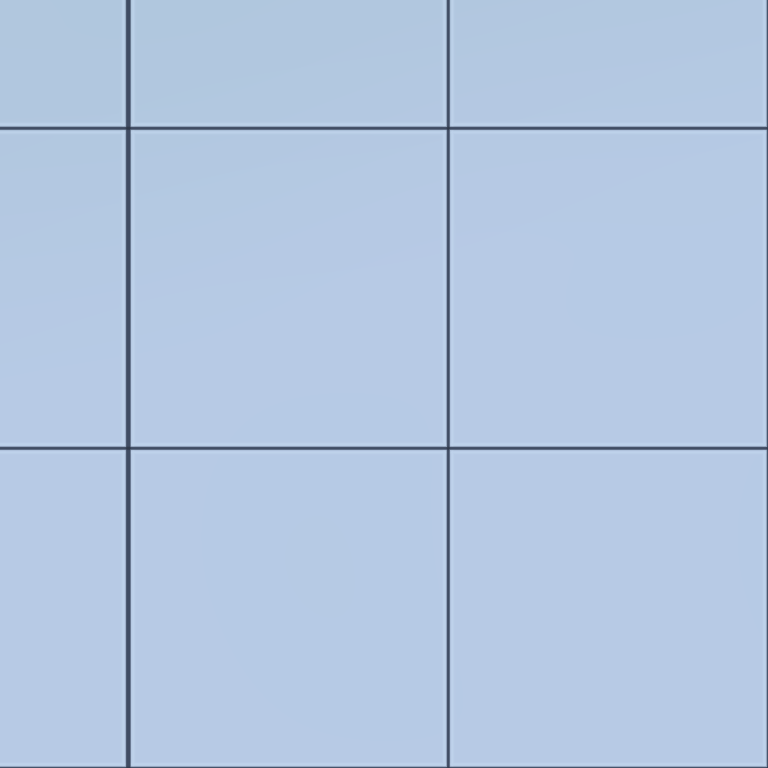
A Shadertoy shader for this pattern:

```glsl
// Pale blue square tiles divided by thin slate joints with soft light rims.

const float TILE = 0.41667;          // tile pitch, in canvas widths
const float THIN = 0.0020;           // half width of an ordinary joint
const float THICK = 0.0031;          // half width of the heavy joint
const vec2 ANCHOR = vec2(1.0004, -0.0004); // crossing at the lower right
const vec3 TILE_BLUE = vec3(0.716, 0.791, 0.897);
const vec3 SHADE_BLUE = vec3(0.692, 0.780, 0.872);
const vec3 JOINT_SLATE = vec3(0.25, 0.30, 0.39);
const vec3 RIM_LIGHT = vec3(0.765, 0.845, 0.935);

// Distance to the nearest joint along one axis
float jointDistance(float p, float pitch) {
    return abs(p - pitch * round(p / pitch));
}

// Soft-edged coverage of a joint
float jointMask(float d, float halfWidth, float blur) {
    return 1.0 - smoothstep(halfWidth - blur, halfWidth + blur, d);
}

// Faint bright band beside a joint
float rimMask(float d, float halfWidth) {
    float offset = (d - halfWidth - 0.0034) / 0.0020;
    return exp(-offset * offset);
}

// Smooth tile glaze, cooler and darker toward the upper left
vec3 glaze(vec2 uv) {
    float corner = smoothstep(0.72, 1.2, uv.y + 0.25 * (1.0 - uv.x));
    vec3 color = mix(TILE_BLUE, SHADE_BLUE, corner);
    float drift = sin(uv.x * 9.0 + sin(uv.y * 5.0)) * sin(uv.y * 6.0);
    return color + vec3(0.0015, -0.0005, 0.001) * drift;
}

void mainImage(out vec4 fragColor, in vec2 fragCoord) {
    vec2 uv = fragCoord / iResolution.xy;
    float blur = max(0.0013, 0.6 / iResolution.y);

    // Grid runs left and up from its anchor
    vec2 grid = vec2(ANCHOR.x - uv.x, uv.y - ANCHOR.y);
    vec2 d = vec2(jointDistance(grid.x, TILE), jointDistance(grid.y, TILE));

    // The second vertical joint from the right edge is heavier
    float heavy = step(1.5, grid.x / TILE);
    float columnWidth = mix(THIN, THICK, heavy);

    vec3 color = glaze(uv);
    float rim = max(rimMask(d.x, columnWidth), rimMask(d.y, THIN));
    color = mix(color, RIM_LIGHT, 0.6 * rim);

    // Joints darken a little where they cross
    float column = jointMask(d.x, columnWidth, blur);
    float row = jointMask(d.y, THIN, blur);
    color = mix(color, JOINT_SLATE, max(column, row));
    color *= 1.0 - 0.25 * column * row;

    fragColor = vec4(color, 1.0);
}
```
